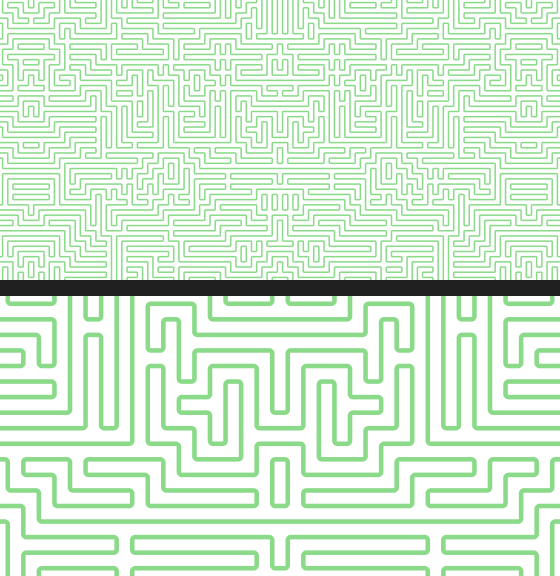
Top: the whole. Bottom: its middle third, enlarged.
Reproduce this pattern procedurally as a WebGL 1 fragment shader.

```glsl
precision highp float;
// Mirrored labyrinth of evenly spaced thin green lines on near-white.
// Every second square cell carries a pair of parallel lines, upright or level;
// scattered upright patches and diagonal runs choose which, forming stepped corridors.

uniform vec2 u_resolution;

const vec3 PAPER = vec3(1.0, 1.0, 1.0);
const vec3 INK = vec3(0.54, 0.855, 0.54);
const float CELLS_ACROSS = 108.0;
const float MIRROR_SPAN = 48.0;              // cells between neighbouring mirror axes
const float LINE_WIDTH = 0.295;              // in cells
const float CORNER_RADIUS = 0.2;             // in cells, along the line centre
const vec2 PATCH_SPACING = vec2(10.667, 12.0);
const vec2 PATCH_JITTER = vec2(2.0, 4.0);
const vec2 PATCH_RADIUS = vec2(-0.5, 5.5);   // smallest, largest; negative is empty
const float PATCH_HALF_HEIGHT = 5.5;
const float RUN_LENGTH = 9.0;                // cells along a diagonal step
const float RUN_DENSITY = 0.15;

float hash(vec2 p) {
  vec3 q = fract(vec3(p.xyx) * vec3(0.1031, 0.1030, 0.0973));
  q += dot(q, q.yzx + 33.33);
  return fract((q.x + q.y) * q.z);
}

// Scattered tall bands with ends cut at 45 degrees.
bool inPatch(vec2 p) {
  bool inside = false;
  vec2 home = floor(p / PATCH_SPACING + 0.5);
  for (int j = -1; j <= 1; j++) {
    for (int i = -1; i <= 1; i++) {
      vec2 id = home + vec2(float(i), float(j));
      vec2 key = id + 31.0;
      vec2 jitter = vec2(hash(key + 7.0), hash(key + 19.0)) - 0.5;
      vec2 away = abs(p - id * PATCH_SPACING - jitter * PATCH_JITTER);
      float radius = mix(PATCH_RADIUS.x, PATCH_RADIUS.y, hash(key + 43.0));
      float halfHeight = PATCH_HALF_HEIGHT * hash(key + 61.0);
      if (away.x + max(away.y - halfHeight, 0.0) < radius) inside = true;
    }
  }
  return inside;
}

// Broken diagonal run: picks pieces of one diagonal, staggered per diagonal.
bool onRun(float diagonal, float along, float seed) {
  float stagger = hash(vec2(diagonal + 71.0, seed));
  float piece = floor(along / RUN_LENGTH + stagger);
  return hash(vec2(diagonal + seed, piece + 40.0)) < RUN_DENSITY;
}

// First choice of orientation, with the columns folded by mirrors.
bool rawUpright(vec2 cell) {
  float x = abs(mod(cell.x + MIRROR_SPAN, 2.0 * MIRROR_SPAN) - MIRROR_SPAN);
  float falling = floor(0.5 * (x - cell.y) + 0.5);
  float rising = floor(0.5 * (x + cell.y) + 0.5);
  bool upright = inPatch(vec2(x, cell.y));
  if (onRun(falling, rising, 113.0) || onRun(rising, falling, 257.0)) upright = !upright;
  return upright;
}

// A joint cell closed on all four sides.
bool isClosed(vec2 joint) {
  vec2 e = vec2(1.0, 0.0);
  return rawUpright(joint - e.xy) && rawUpright(joint + e.xy)
      && !rawUpright(joint - e.yx) && !rawUpright(joint + e.yx);
}

// Final orientation: closed joints are opened sideways, so no lone squares remain.
bool isUpright(vec2 cell) {
  vec2 e = vec2(1.0, 0.0);
  return rawUpright(cell) && !isClosed(cell - e) && !isClosed(cell + e);
}

// Distance to a rounded corner with arms along +x and +y.
float cornerDistance(vec2 q) {
  vec2 t = CORNER_RADIUS - q;
  return abs(length(max(t, 0.0)) + min(max(t.x, t.y), 0.0) - CORNER_RADIUS);
}

// Distance to the line through the nearest cell corner, in cells.
float lineDistance(vec2 p) {
  vec2 vertex = floor(p) + 0.5;
  vec2 local = p - vertex;

  // The two line-bearing cells at this vertex face each other diagonally
  float tilt = mod(2.0 * floor(vertex.x) - floor(vertex.x) + floor(vertex.y), 2.0) < 0.5 ? 1.0 : -1.0;
  vec2 diagonal = vec2(0.5, 0.5 * tilt);
  bool rightUpright = isUpright(vertex + diagonal);
  bool leftUpright = isUpright(vertex - diagonal);

  if (rightUpright == leftUpright) return abs(rightUpright ? local.x : local.y);
  float turn = rightUpright ? -1.0 : 1.0;
  return cornerDistance(turn * vec2(local.x, -tilt * local.y));
}

void main() {
  // Cell units: centred across, rows counted downward from the top
  float pixel = CELLS_ACROSS / u_resolution.x;
  vec2 p = vec2(gl_FragCoord.x - 0.5 * u_resolution.x,
                u_resolution.y - gl_FragCoord.y) * pixel;

  float d = lineDistance(p);
  float coverage = clamp((0.5 * LINE_WIDTH - d) / pixel + 0.5, 0.0, 1.0);
  gl_FragColor = vec4(mix(PAPER, INK, coverage), 1.0);
}
```
